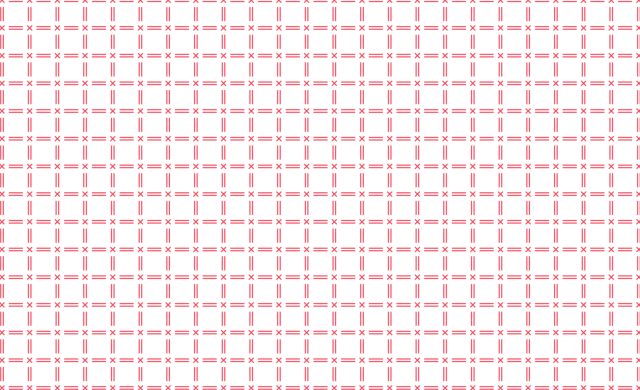
This pattern is drawn by a WebGL 2 fragment shader. Its source:

```glsl
#version 300 es
precision highp float;

uniform vec2 u_resolution;
out vec4 fragColor;

#define REPEATS_ACROSS 23.11
#define GRID_ORIGIN vec2(0.0031, 0.0032)
#define LINE_WIDTH 0.039
#define PAIR_OFFSET 0.046
#define DASH_HALF_LENGTH 0.256
#define CROSS_HALF_LENGTH 0.127
#define INK_COLOR vec3(0.955, 0.25, 0.33)
#define PAPER_COLOR vec3(1.0)
#define EDGE_SOFTNESS 0.8
#define SAMPLES 4

// Share of a window of the given width at x covered by the band |x| < halfWidth
float bandCoverage(float x, float halfWidth, float window) {
    float upper = min(x + 0.5 * window, halfWidth);
    float lower = max(x - 0.5 * window, -halfWidth);
    return clamp((upper - lower) / window, 0.0, 1.0);
}

float barCoverage(vec2 p, vec2 halfSize, float window) {
    return bandCoverage(p.x, halfSize.x, window) * bandCoverage(p.y, halfSize.y, window);
}

// Two parallel dashes lying along x
float doubleDash(vec2 p, float window) {
    vec2 halfSize = vec2(DASH_HALF_LENGTH, 0.5 * LINE_WIDTH);
    vec2 offset = vec2(0.0, PAIR_OFFSET);
    return barCoverage(p - offset, halfSize, window) + barCoverage(p + offset, halfSize, window);
}

float diagonalCross(vec2 p, float window) {
    vec2 halfSize = vec2(CROSS_HALF_LENGTH, 0.5 * LINE_WIDTH);
    vec2 diagonal = vec2(p.x + p.y, p.y - p.x) * sqrt(0.5);
    float rising = barCoverage(diagonal, halfSize, window);
    float falling = barCoverage(diagonal.yx, halfSize, window);
    return rising + falling - rising * falling;
}

// Dashes between the grid nodes, crosses on them
float inkCoverage(vec2 grid, float window) {
    vec2 fromNode = fract(grid + 0.5) - 0.5;
    vec2 fromMiddle = fract(grid) - 0.5;
    float ink = doubleDash(vec2(fromMiddle.x, fromNode.y), window);
    ink += doubleDash(vec2(fromMiddle.y, fromNode.x), window);
    return min(ink + diagonalCross(fromNode, window), 1.0);
}

void main() {
    // Square grid in units of one repeat
    vec2 grid = (gl_FragCoord.xy / u_resolution.x - GRID_ORIGIN) * REPEATS_ACROSS;
    float pixel = REPEATS_ACROSS / u_resolution.x;

    // Even average over the pixel keeps thin lines equally strong everywhere
    float ink = 0.0;
    for (int row = 0; row < SAMPLES; row++) {
        for (int column = 0; column < SAMPLES; column++) {
            vec2 offset = (vec2(column, row) + 0.5) / float(SAMPLES) - 0.5;
            ink += inkCoverage(grid + offset * pixel, EDGE_SOFTNESS * pixel);
        }
    }
    ink /= float(SAMPLES * SAMPLES);

    fragColor = vec4(mix(PAPER_COLOR, INK_COLOR, ink), 1.0);
}
```
